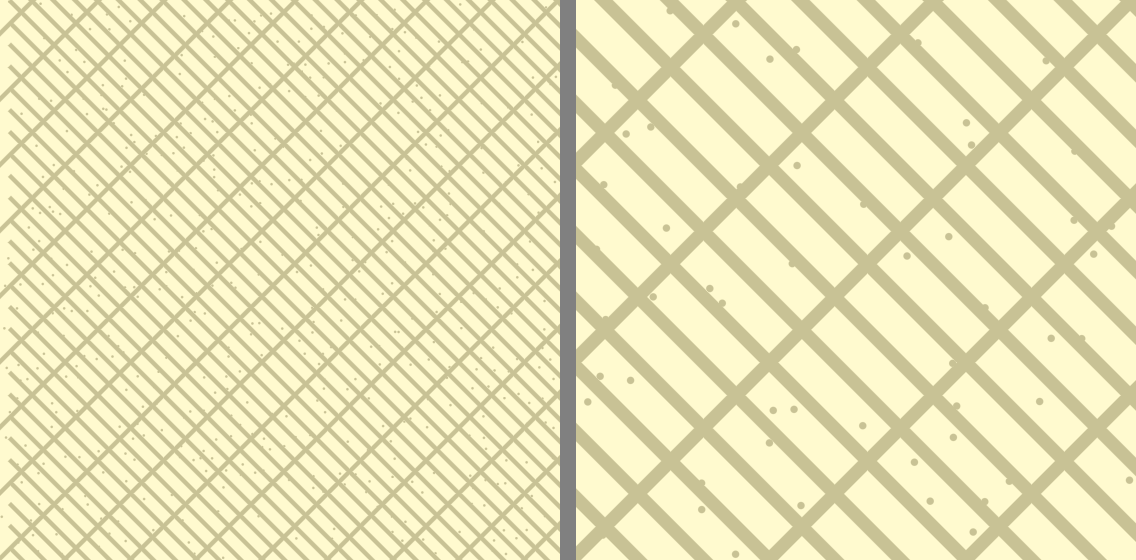
Left, the full canvas; right, a detail of the centre.
Write a WebGL 2 fragment shader that draws this pattern.

```glsl
#version 300 es
precision highp float;

uniform vec2 u_resolution;
out vec4 fragColor;

float hash(vec2 p) {
    return fract(sin(dot(p, vec2(127.1, 311.7))) * 43758.5453);
}

// Distance to the nearest of a family of evenly spaced values
float repeatDistance(float x, float period) {
    return abs(x - period * round(x / period));
}

// Signed distance to a speck scattered in some of the grid cells
float speckDistance(vec2 uv) {
    vec2 grid = uv * 48.0;
    vec2 cell = floor(grid);
    if (hash(cell + 9.3) > 0.27) return 1.0;
    vec2 center = mix(vec2(0.12), vec2(0.88), vec2(hash(cell), hash(cell + 51.7)));
    return (length(grid - cell - center) - 0.105) / 48.0;
}

void main() {
    vec2 uv = gl_FragCoord.xy / u_resolution.y;
    float tiles = 8.533;
    vec2 p = vec2(uv.x, 1.0 - uv.y) * tiles;
    float rise = p.x + p.y;
    float fall = p.x - p.y;
    float halfWidth = 0.0335;

    // Long rising lines, one per tile
    float lines = repeatDistance(rise - 0.511, 1.0) * 0.7071 - halfWidth;

    // Falling rungs, three per tile, with square ends near the left edge
    float rungs = repeatDistance(fall - 0.139, 1.0 / 3.0) * 0.7071 - halfWidth;
    float rungCenter = round((fall - 0.139) * 3.0) / 3.0 + 0.139;
    float rungStart = 0.288 - rungCenter;
    rungs = max(rungs, (rungStart - rise) * 0.7071);

    // Combine with the specks and smooth the edges
    float d = min(min(lines, rungs) / tiles, speckDistance(uv));
    float edge = 0.75 / u_resolution.y;
    float ink = 1.0 - smoothstep(-edge, edge, d);

    vec3 cream = vec3(1.0, 0.98, 0.81);
    vec3 khaki = vec3(0.785, 0.76, 0.585);
    fragColor = vec4(mix(cream, khaki, ink), 1.0);
}
```
